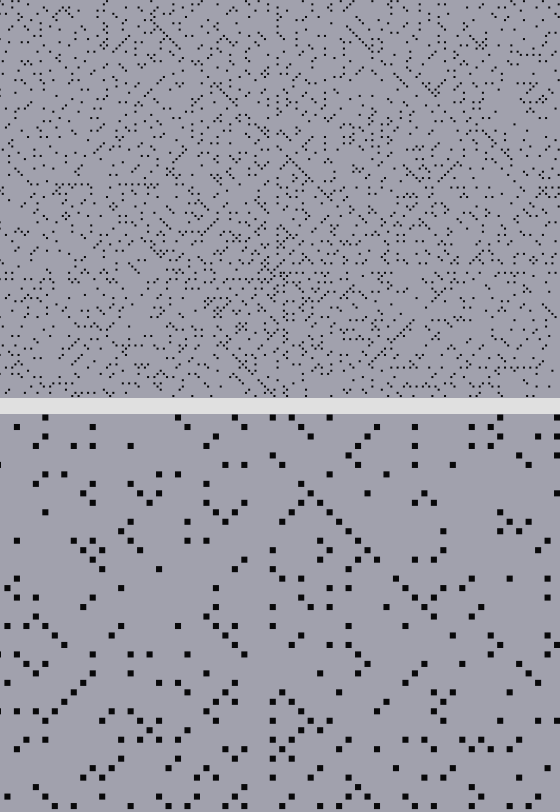
Top: the whole. Bottom: its middle third, enlarged.
A WebGL 1 fragment shader for this texture:

```glsl
precision highp float;
// Prime number spiral: small dark squares on a grey field, one per prime.

uniform vec2 u_resolution;

const vec3 FIELD_COLOR = vec3(0.63, 0.63, 0.68);
const vec3 DOT_COLOR = vec3(0.03, 0.03, 0.035);
const float CELLS_PER_HEIGHT = 126.0;
const float DOT_SIDE = 0.64;                     // share of a cell
const vec2 SPIRAL_CENTER = vec2(0.4957, 0.3145); // share of the canvas
const int MAX_DIVISORS = 127;                    // odd divisors 3 to 255

// Number at a cell of the square spiral: 1 in the middle, first step right, then down.
float spiralNumber(vec2 cell) {
  float ring = max(abs(cell.x), abs(cell.y));
  float inner = (2.0 * ring - 1.0) * (2.0 * ring - 1.0);
  if (cell.y == -ring) return inner + 7.0 * ring + cell.x;
  if (cell.x == ring) return inner + ring + cell.y;
  if (cell.y == ring) return inner + 3.0 * ring - cell.x;
  return inner + 5.0 * ring - cell.y;
}

bool divides(float divisor, float n) {
  float remainder = n - divisor * floor((n + 0.5) / divisor);
  return abs(remainder) < 0.5;
}

// Trial division by two and the odd numbers up to the square root.
bool isPrime(float n) {
  if (n < 1.5) return false;
  if (n < 3.5) return true;
  if (divides(2.0, n)) return false;
  for (int i = 1; i <= MAX_DIVISORS; i++) {
    float divisor = 2.0 * float(i) + 1.0;
    if (divisor * divisor > n) break;
    if (divides(divisor, n)) return false;
  }
  return true;
}

// Share of the pixel covered by a square in the middle of its cell.
float squareCoverage(vec2 offset, float pixel) {
  vec2 cover = clamp((0.5 * DOT_SIDE - abs(offset)) / pixel + 0.5, 0.0, 1.0);
  return cover.x * cover.y;
}

void main() {
  // Grid coordinates around the spiral centre, y pointing down
  float pixel = CELLS_PER_HEIGHT / u_resolution.y;
  vec2 grid = (gl_FragCoord.xy - SPIRAL_CENTER * u_resolution) * pixel;
  grid.y = -grid.y;
  vec2 cell = floor(grid + 0.5);

  // Dots on the prime cells
  float dot_cover = 0.0;
  if (isPrime(spiralNumber(cell))) {
    dot_cover = squareCoverage(grid - cell, pixel);
  }
  gl_FragColor = vec4(mix(FIELD_COLOR, DOT_COLOR, dot_cover), 1.0);
}
```
